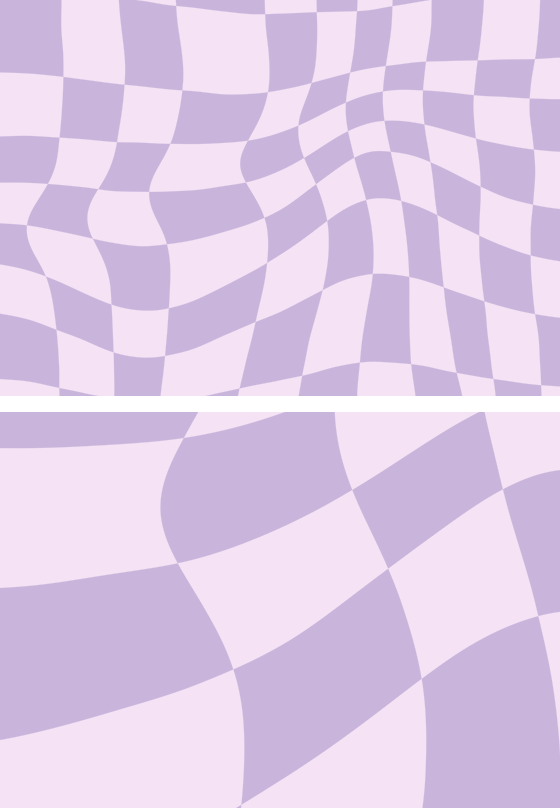
Top: the whole. Bottom: its middle third, enlarged.
This pattern is drawn by a WebGL 1 fragment shader. Its source:

```glsl
precision highp float;
uniform vec2 u_resolution;

#define LILAC vec3(0.79, 0.71, 0.86)
#define BLUSH vec3(0.96, 0.89, 0.96)
#define SPAN 7.68      // canvas width in pattern units
#define COLUMN 0.78    // mean column width
#define RISERS 10      // lines running down
#define RUNGS 8        // lines running across
#define WOBBLE 0.018   // hand-cut unevenness
#define WOBBLE_RATE 2.6

float hash(vec2 p) {
  vec3 q = fract(vec3(p.xyx) * 0.1031);
  q += dot(q, q.yzx + 33.33);
  return fract((q.x + q.y) * q.z);
}

float bell(float x, float center, float width) {
  float t = (x - center) / width;
  return exp(-t * t);
}

// Smooth noise along one line, different for every seed
float wobble(float x, float seed) {
  float t = x * WOBBLE_RATE;
  float cell = floor(t);
  float f = fract(t);
  float n = mix(hash(vec2(cell, seed)), hash(vec2(cell + 1.0, seed)), f * f * (3.0 - 2.0 * f));
  return WOBBLE * (n - 0.5);
}

// Horizontal position of down-running line k at depth y
float riserX(float k, float y) {
  float right = smoothstep(4.0, 6.5, k);
  float base = COLUMN * k + 0.05 + 0.45 * step(3.5, k) - 0.88 * smoothstep(4.3, 8.8, k);
  float shoulder = 0.13 * bell(k, 2.8, 1.6) * bell(y, 1.0, 0.7);
  float waistDepth = 3.1 - 1.7 * smoothstep(1.0, 7.0, k);
  float waist = mix(0.34, 0.15, right) * bell(y, waistDepth, mix(0.55, 0.8, right));
  float hip = (0.42 * bell(k, 5.4, 2.8) - 0.18) * bell(y, 3.5, 1.1);
  float flare = 0.42 * bell(k, 7.7, 1.3) - 0.36 * bell(k, 4.2, 1.5);
  return base + shoulder - waist + hip + flare * pow(max(y, 0.0) / 5.42, 3.0);
}

// Depth of across-running line j at horizontal position x
float rungY(float j, float x) {
  float t = j - 3.5;
  float base = 2.76 + t * (0.53 + t * (0.0196 * t - 0.024));
  float slope = 0.02 * smoothstep(4.0, 6.0, j) - 0.065 * bell(j, 2.3, 1.3);
  float sag = (0.2 + 0.53 * bell(j, 5.4, 1.3)) * bell(x, 2.0, 1.3);
  float shelf = 0.35 * (1.0 - smoothstep(0.5, 5.0, j)) * bell(x, 3.6, 1.2);
  float crest = (1.05 - 0.3 * abs(j - 4.5)) * bell(x, 5.2, x < 5.2 ? 1.1 : 1.5);
  return base + slope * x + sag + shelf - crest;
}

// Smoothed sign: -1 before a line, +1 past it
float side(float d, float pixel) {
  return clamp(d / (0.6 * pixel), -1.0, 1.0);
}

void main() {
  float pixel = SPAN / u_resolution.x;
  vec2 p = vec2(gl_FragCoord.x, u_resolution.y - gl_FragCoord.y) * pixel;

  // Every line crossed flips the colour
  float parity = 1.0;
  for (int i = 1; i <= RISERS; i++) {
    float k = float(i);
    parity *= side(p.x - riserX(k, p.y) - wobble(p.y, k), pixel);
  }
  for (int i = 0; i < RUNGS; i++) {
    float j = float(i);
    parity *= side(p.y - rungY(j, p.x) - wobble(p.x, j + 40.0), pixel);
  }

  gl_FragColor = vec4(mix(LILAC, BLUSH, 0.5 + 0.5 * parity), 1.0);
}
```
